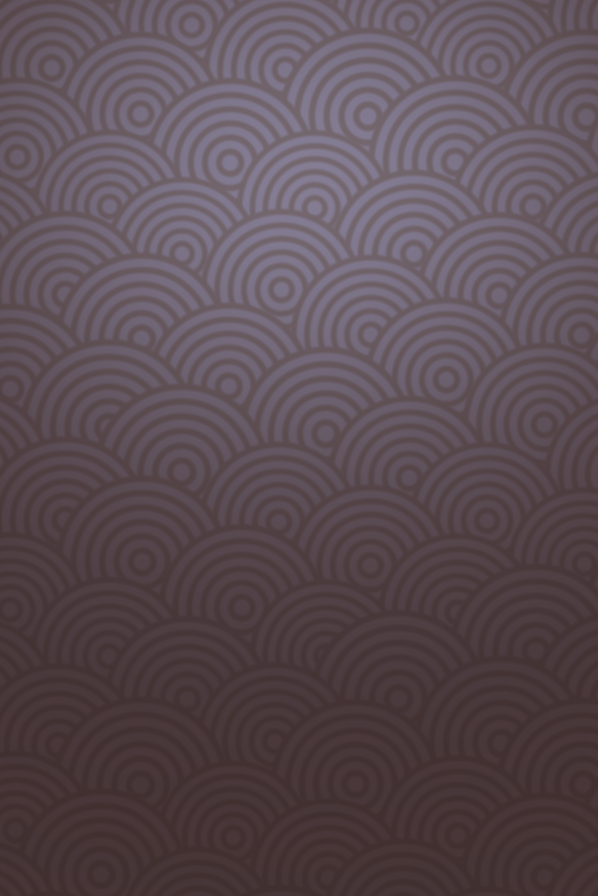
Give the GLSL for this pattern, as a WebGL 2 fragment shader.

```glsl
#version 300 es
precision highp float;
// Overlapping discs of concentric rings, like stacked waves, under a soft violet glow.
// Discs sit on a sheared, jittered lattice and are layered row by row, lower rows in
// front; each yields a ring mask that blends two glow-tinted colours.

uniform vec2 u_resolution;
out vec4 outColor;

// Lengths are in canvas widths; the canvas is 1.0 wide and HEIGHT tall.
const float HEIGHT = 1.5;
const vec2 PITCH = vec2(0.365, 0.0752);      // disc spacing across, row spacing down
const vec2 FIRST_DISC = vec2(0.098, 0.117);  // measured from the top left
const float ROW_SHIFT = 0.4;                 // sideways shift per row, in pitches
const vec2 JITTER = vec2(0.015, 0.008);
const vec2 RADIUS_RANGE = vec2(0.128, 0.149);
const float RINGS = 6.0;
const float BAND = 0.285;                    // half width of a light band, in ring periods
const float SOFTNESS = 0.0036;               // half width of a blurred edge

const vec3 GROOVE_SHADE = vec3(0.255, 0.185, 0.187);
const vec3 GROOVE_GLOW = vec3(0.455, 0.405, 0.430);
const vec3 BAND_SHADE = vec3(0.278, 0.208, 0.213);
const vec3 BAND_GLOW = vec3(0.518, 0.490, 0.580);

// Three random values in 0..1 for a lattice cell
vec3 hash3(vec2 cell) {
    vec3 q = fract(cell.xyx * vec3(0.1031, 0.1030, 0.0973));
    q += dot(q, q.yxz + 33.33);
    return fract((q.xxy + q.yzz) * q.zyx);
}

// Light bands within a disc, starting with a solid dot and ending in a dark rim
float ringMask(float dist, float radius, float soft) {
    float period = radius / RINGS;
    float t = clamp(dist / period, BAND, RINGS - 0.5 + BAND);
    float offset = abs(fract(t - BAND + 0.5) - 0.5);
    float edge = soft / period;
    return 1.0 - smoothstep(BAND - edge, BAND + edge, offset);
}

// Draws the nearest disc of one row over the mask so far
float addDisc(float mask, vec2 p, float row, float soft) {
    vec2 rowStart = FIRST_DISC + vec2(fract(row * ROW_SHIFT) * PITCH.x, row * PITCH.y);
    float column = floor((p.x - rowStart.x) / PITCH.x + 0.5);
    vec3 rnd = hash3(vec2(column, row) + 37.0);
    vec2 center = rowStart + vec2(column * PITCH.x, 0.0) + (rnd.xy * 2.0 - 1.0) * JITTER;
    float radius = mix(RADIUS_RANGE.x, RADIUS_RANGE.y, rnd.z);
    float dist = length(p - center);
    float cover = 1.0 - smoothstep(radius - soft, radius + soft, dist);
    return mix(mask, ringMask(dist, radius, soft), cover);
}

// Elliptical light centred in the upper part
float glowAt(vec2 p, vec2 center, vec2 falloff) {
    vec2 d = p - center;
    return exp(-dot(d * d, falloff));
}

void main() {
    float unit = HEIGHT / u_resolution.y;
    vec2 p = gl_FragCoord.xy * unit;
    p.y = HEIGHT - p.y;
    float soft = max(unit * 0.8, SOFTNESS);

    // Layer the rows that can reach this point, back to front
    float nearRow = floor((p.y - FIRST_DISC.y) / PITCH.y);
    float mask = 0.0;
    for (int i = -2; i <= 3; i++) {
        mask = addDisc(mask, p, nearRow + float(i), soft);
    }

    // Tint the grooves and bands by the glow
    float glow = glowAt(p, vec2(0.52, 0.29), vec2(2.3, 3.4));
    vec3 groove = mix(GROOVE_SHADE, GROOVE_GLOW, glow);
    vec3 band = mix(BAND_SHADE, BAND_GLOW, glow);
    outColor = vec4(mix(groove, band, mask), 1.0);
}
```
